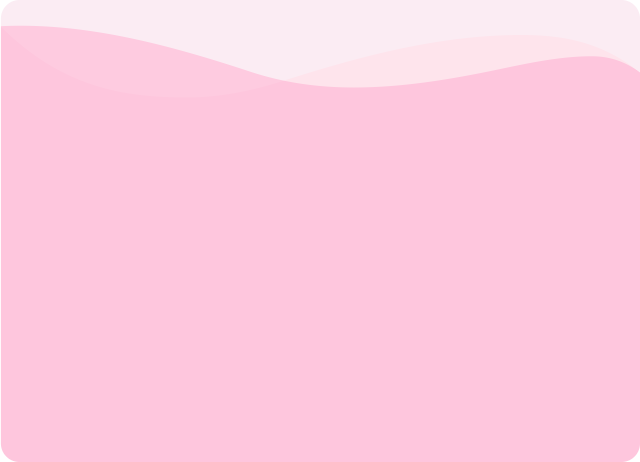
This background is drawn by a Shadertoy shader. Its source:

```glsl
// Pale rounded card with two overlapping translucent pink waves along its top.
#define PAGE vec3(1.0)
#define CARD vec3(0.984, 0.925, 0.953)
#define BACK_WAVE vec3(0.996, 0.894, 0.925)
#define FRONT_WAVE vec3(0.996, 0.776, 0.867)
#define FRONT_OVER_CARD vec3(0.996, 0.796, 0.878)
#define CORNER_RADIUS 0.029
#define LEFT_INSET 0.0014

const int KNOTS = 6;

// Each knot holds: x, depth below the top edge, slope (in canvas widths)
const vec3 FRONT[KNOTS] = vec3[KNOTS](
    vec3(0.0, 0.041, -0.05), vec3(0.391, 0.112, 0.33), vec3(0.553, 0.1367, 0.0),
    vec3(0.781, 0.108, -0.21), vec3(0.9245, 0.0879, 0.0), vec3(1.0, 0.1133, 0.75));
const vec3 BACK[KNOTS] = vec3[KNOTS](
    vec3(0.0, 0.0404, 1.0), vec3(0.293, 0.1523, 0.0), vec3(0.4427, 0.1263, -0.32),
    vec3(0.6276, 0.0757, -0.209), vec3(0.8138, 0.0547, 0.0), vec3(1.0, 0.1133, 0.8));

// Cubic Hermite curve through the knots
float waveDepth(vec3 knots[KNOTS], float x) {
    vec3 a = knots[0], b = knots[1];
    for (int i = 1; i < KNOTS - 1; i++) {
        if (x > knots[i].x) { a = knots[i]; b = knots[i + 1]; }
    }
    float span = b.x - a.x;
    float t = clamp((x - a.x) / span, 0.0, 1.0);
    float s = 1.0 - t;
    return mix(a.y, b.y, t * t * (3.0 - 2.0 * t))
         + span * t * s * (a.z * s - b.z * t);
}

float roundedBox(vec2 p, vec2 halfSize, float radius) {
    vec2 q = abs(p) - halfSize + radius;
    return length(max(q, 0.0)) + min(max(q.x, q.y), 0.0) - radius;
}

// Antialiased coverage, positive distance meaning inside
float coverage(float inside, float pixel) {
    return clamp(0.5 + inside / pixel, 0.0, 1.0);
}

void mainImage(out vec4 fragColor, in vec2 fragCoord) {
    float pixel = 1.0 / iResolution.x;
    vec2 size = iResolution.xy * pixel;
    vec2 p = fragCoord * pixel;
    float depth = size.y - p.y;

    // Waves: the front tint deepens where it overlaps the back one
    float back = coverage(depth - waveDepth(BACK, p.x), pixel);
    float front = coverage(depth - waveDepth(FRONT, p.x), pixel);
    vec3 color = mix(CARD, BACK_WAVE, back);
    color = mix(color, mix(FRONT_OVER_CARD, FRONT_WAVE, back), front);

    // Rounded card on the page
    vec2 inset = vec2(LEFT_INSET, 0.0);
    float card = roundedBox(p - 0.5 * (size + inset), 0.5 * (size - inset), CORNER_RADIUS);
    fragColor = vec4(mix(PAGE, color, coverage(-card, pixel)), 1.0);
}
```
